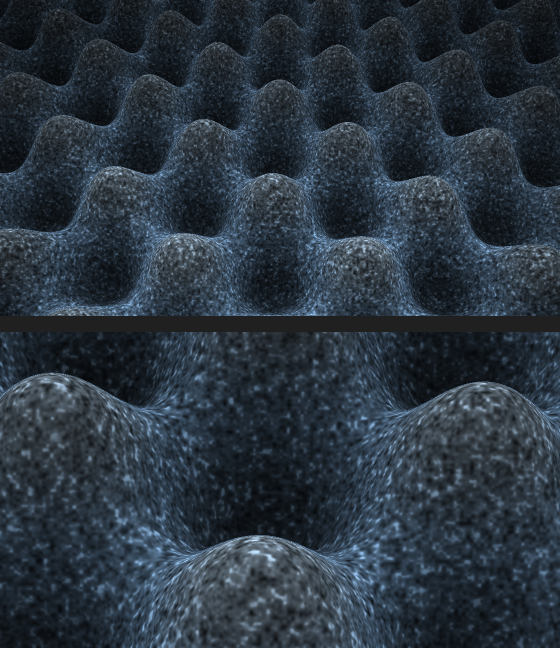
Top, the full canvas; bottom, a detail of the centre.
Give the GLSL for this texture, as a Shadertoy shader.

```glsl
const float PITCH = 0.777;            // camera tilt below the horizon
const float ROLL = 0.028;
const float FOCAL = 1.586;            // in canvas heights
const float CAM_HEIGHT = 2.24;        // above the peak tops, in peak spacings
const vec2 LATTICE_ORIGIN = vec2(-0.03, 2.10);
const float AMPLITUDE = 0.285;        // half the peak to pit height
const float UNEVENNESS = 0.012;
const int MARCH_STEPS = 44;
const int AA = 2;
const float CELL_FREQ = 62.0;         // foam cells per peak spacing
const float GRAIN = 1.7;
const float SPARKLE = 0.20;
const vec3 LIGHT_DIR = vec3(-0.05, 0.40, 0.91);
const vec3 BLUE_TINT = vec3(0.75, 1.00, 1.25);
const vec3 GREY_TINT = vec3(0.87, 1.00, 1.11);
const vec3 SPARKLE_COLOR = vec3(0.80, 1.00, 1.20);
const float TAU = 6.2831853;

float hash(vec3 p) {
    p = fract(p * vec3(0.1031, 0.1130, 0.0973));
    p += dot(p, p.yzx + 33.33);
    return fract((p.x + p.y) * p.z);
}

float noise(vec3 p) {
    vec3 i = floor(p), f = fract(p);
    f = f * f * (3.0 - 2.0 * f);
    vec2 e = vec2(0.0, 1.0);
    vec4 low = vec4(hash(i), hash(i + e.yxx), hash(i + e.xyx), hash(i + e.yyx));
    vec4 high = vec4(hash(i + e.xxy), hash(i + e.yxy), hash(i + e.xyy), hash(i + e.yyy));
    vec4 z = mix(low, high, f.z);
    vec2 y = mix(z.xy, z.zw, f.y);
    return mix(y.x, y.y, f.x);
}

// Staggered egg-crate surface, peaks near z = 0
float foamHeight(vec2 p) {
    vec2 q = p - LATTICE_ORIGIN;
    q += UNEVENNESS * sin(q.yx * vec2(4.3, 3.7) + vec2(0.6, 2.1));
    return AMPLITUDE * (cos(TAU * q.x) * cos(TAU * q.y) - 1.0);
}

vec3 foamNormal(vec2 p) {
    vec2 e = vec2(0.004, 0.0);
    return normalize(vec3(foamHeight(p - e.xy) - foamHeight(p + e.xy),
                          foamHeight(p - e.yx) - foamHeight(p + e.yx), 2.0 * e.x));
}

vec3 shadeFoam(vec3 p, vec3 ray) {
    vec3 n = foamNormal(p.xy);
    float level = clamp(1.0 + p.z / (2.0 * AMPLITUDE), 0.0, 1.0);

    // Soft light from behind, darkened in the pits
    float diffuse = max(dot(n, normalize(LIGHT_DIR)), 0.0);
    float occlusion = mix(0.30, 1.0, smoothstep(0.0, 0.62, level));
    float rim = pow(1.0 - max(dot(n, -ray), 0.0), 3.0);
    float lum = occlusion * (0.15 + 0.23 * diffuse + 0.09 * rim);
    lum *= mix(1.18, 0.66, smoothstep(1.4, 4.4, p.y));
    vec3 color = lum * mix(BLUE_TINT, GREY_TINT, smoothstep(0.45, 0.95, level));

    // Open-cell grain with glinting strands
    float coarse = noise(p * CELL_FREQ);
    float fine = noise(p.yzx * CELL_FREQ * 1.9 + 17.0);
    float grain = 0.55 * coarse + 0.45 * fine;
    color *= max(1.0 + GRAIN * (grain - 0.5), 0.2);
    float glint = smoothstep(0.60, 0.85, grain);
    return color + SPARKLE * glint * (0.25 + 2.2 * lum) * SPARKLE_COLOR;
}

vec3 renderFoam(vec2 uv) {
    uv += ROLL * vec2(-uv.y, uv.x);
    float c = cos(PITCH), s = sin(PITCH);
    vec3 ray = normalize(vec3(uv.x, FOCAL * c + uv.y * s, uv.y * c - FOCAL * s));
    vec3 eye = vec3(0.0, 0.0, CAM_HEIGHT);

    // March from the plane of the peak tops
    float t = -CAM_HEIGHT / ray.z;
    for (int i = 0; i < MARCH_STEPS; i++) {
        vec3 p = eye + t * ray;
        float gap = p.z - foamHeight(p.xy);
        if (gap < 0.0008) break;
        t += 0.48 * gap;
    }
    return shadeFoam(eye + t * ray, ray);
}

void mainImage(out vec4 fragColor, in vec2 fragCoord) {
    vec3 color = vec3(0.0);
    for (int j = 0; j < AA; j++)
    for (int i = 0; i < AA; i++) {
        vec2 offset = (vec2(i, j) + 0.5) / float(AA) - 0.5;
        color += renderFoam((fragCoord + offset - 0.5 * iResolution.xy) / iResolution.y);
    }
    color /= float(AA * AA);

    // Darker upper corners
    vec2 uv = (fragCoord - 0.5 * iResolution.xy) / iResolution.y;
    color *= 1.0 - 0.35 * smoothstep(0.45, 1.1, length(uv - vec2(0.0, -0.12)));
    fragColor = vec4(color, 1.0);
}
```
